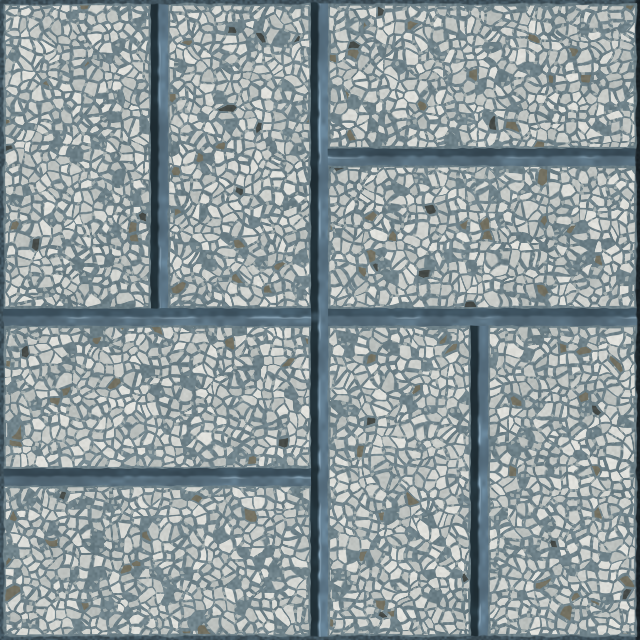
Write a three.js fragment shader that draws this texture.

```glsl
// Terrazzo paving: four quadrants of paired slabs in a basket weave, parted by bevelled blue grooves.
varying vec2 vUv;

float hash(vec2 p) {
  vec3 q = fract(vec3(p.xyx) * 0.1031);
  q += dot(q, q.yzx + 33.33);
  return fract((q.x + q.y) * q.z);
}

vec2 hash2(vec2 p) {
  return vec2(hash(p + 17.3), hash(p + 71.9));
}

float noise(vec2 p) {
  vec2 i = floor(p), f = fract(p);
  f = f * f * (3.0 - 2.0 * f);
  return mix(mix(hash(i), hash(i + vec2(1.0, 0.0)), f.x),
             mix(hash(i + vec2(0.0, 1.0)), hash(i + vec2(1.0, 1.0)), f.x), f.y);
}

vec2 stoneCentre(vec2 cell) {
  return 0.1 + 0.8 * hash2(cell);
}

// Voronoi stones: x = distance to the cell border, yz = cell id
vec3 stones(vec2 p) {
  vec2 base = floor(p), f = p - base, nearest = vec2(0.0), id = vec2(0.0);
  float best = 9.0, border = 9.0;
  for (int j = -1; j <= 1; j++)
    for (int i = -1; i <= 1; i++) {
      vec2 g = vec2(float(i), float(j));
      vec2 r = g + stoneCentre(base + g) - f;
      if (dot(r, r) < best) {
        best = dot(r, r);
        nearest = r;
        id = g;
      }
    }
  for (int j = -2; j <= 2; j++)
    for (int i = -2; i <= 2; i++) {
      vec2 g = id + vec2(float(i), float(j));
      vec2 r = g + stoneCentre(base + g) - f;
      vec2 apart = r - nearest;
      if (dot(apart, apart) > 0.0001)
        border = min(border, dot(0.5 * (r + nearest), normalize(apart)));
    }
  return vec3(border, base + id);
}

// Groove section: across runs from the shaded wall (-) to the lit wall (+)
vec3 carve(vec3 col, float across, float along, vec3 shade, vec3 lit) {
  float rough = noise(vec2(along * 90.0, across * 150.0));
  float wear = noise(vec2(along * 25.0, across * 40.0 + 9.0));
  float s = across + 0.002 * (rough - 0.5);
  vec3 wall = mix(shade, lit, smoothstep(-0.004, 0.001, s));
  wall *= 0.86 + 0.28 * rough * wear + 0.12 * wear;
  wall += 0.12 * smoothstep(0.6, 0.85, wear) * smoothstep(0.0025, 0.0, abs(s - 0.001));
  return mix(col, wall, smoothstep(0.0145, 0.0125, abs(s)));
}

void main() {
  vec2 p = vUv;

  // Quadrants alternate between an upright and a level split
  vec2 centred = p - vec2(0.499, 0.5045);
  vec2 quadrant = step(0.0, centred);
  vec2 local = centred + 0.25 - 0.5 * quadrant + vec2(0.0);
  bool upright = abs(quadrant.x - quadrant.y) > 0.5;
  float split = upright ? local.x : -local.y;
  float rim = min(min(p.x, 1.0 - p.x), min(p.y, 1.0 - p.y));
  float gap = min(abs(split), min(abs(centred.x), abs(centred.y))) - 0.0135;
  float inset = min(gap, rim - 0.006);

  // Cement
  float grain = noise(p * 260.0);
  float cloud = noise(p * 7.0) * 0.6 + noise(p * 21.0) * 0.4;
  vec3 col = vec3(0.425, 0.500, 0.530) + 0.09 * (grain - 0.5) + 0.05 * (cloud - 0.5);

  // Small shards between the main stones
  vec3 shard = stones(p * 118.0 + 40.0);
  float shardKeep = step(0.68, hash(shard.yz + 5.0));
  float shardMask = smoothstep(0.13, 0.33, min(shard.x, (inset - 0.002) * 118.0)) * shardKeep;
  col = mix(col, vec3(0.70, 0.73, 0.72), 0.75 * shardMask);

  // Main stones: pale, with a few brown and dark ones
  vec2 warp = vec2(noise(p * 38.0), noise(p * 38.0 + 50.0)) - 0.5;
  vec3 stone = stones(p * 63.0 + warp * 0.9);
  float tone = hash(stone.yz + 3.0), kind = hash(stone.yz + 29.0);
  float margin = mix(0.06, 0.23, hash(stone.yz + 11.0));
  float depth = min(stone.x, (inset - 0.001) * 63.0);
  vec3 stoneCol = mix(vec3(0.72, 0.74, 0.73), vec3(0.89, 0.89, 0.87), tone);
  stoneCol = mix(stoneCol, vec3(0.45, 0.44, 0.38), step(0.965, kind));
  stoneCol = mix(stoneCol, vec3(0.27, 0.29, 0.28), step(0.992, kind));
  stoneCol += 0.05 * (grain - 0.5);
  float stoneMask = smoothstep(margin - 0.06, margin + 0.06, depth) * step(0.08, kind);
  col = mix(col, stoneCol, stoneMask);

  // Grooves: upright ones have a deep shadow on the left
  vec3 deep = vec3(0.13, 0.19, 0.22), blue = vec3(0.36, 0.46, 0.53);
  vec3 upper = vec3(0.25, 0.335, 0.39), lower = vec3(0.34, 0.43, 0.49);
  if (upright) col = carve(col, split, p.y + 3.0, deep, blue);
  else col = carve(col, split, p.x + 5.0, upper * 0.9, lower);
  col = carve(col, -centred.y, p.x + 7.0, upper, lower);
  float crossing = smoothstep(0.011, 0.002, abs(centred.y));
  col = carve(col, centred.x, p.y + 11.0, mix(deep, upper, 0.7 * crossing), blue);

  // Worn outer rim, darkest at the right
  float chipped = 0.003 * (noise(p * 45.0) + noise(p * 110.0) - 1.0);
  float side = smoothstep(0.990, 0.996, p.x);
  vec3 rimCol = mix(vec3(0.25, 0.32, 0.36), vec3(0.10, 0.13, 0.15), side) * (0.8 + 0.4 * grain);
  col = mix(col, rimCol, smoothstep(0.0075, 0.0045, rim + chipped));

  gl_FragColor = vec4(clamp(col, 0.0, 1.0), 1.0);
}
```
